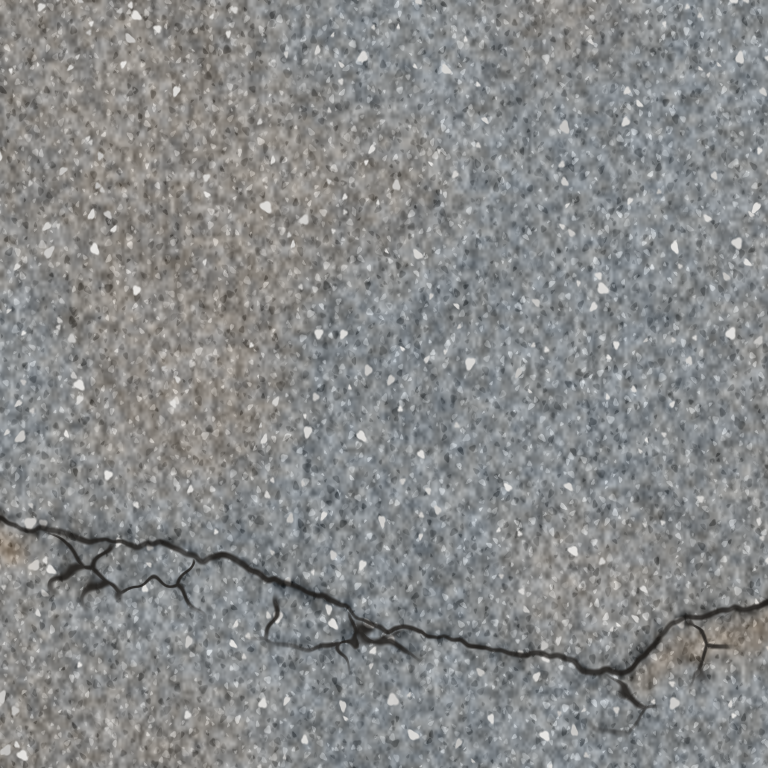
Write a WebGL 2 fragment shader that draws this texture.

```glsl
#version 300 es
precision highp float;
// Weathered grey asphalt with mineral flakes, pale chips and a ragged crack.

uniform vec2 u_resolution;
out vec4 fragColor;

const float BASE_TONE = 0.538;
const vec2 GRAIN_SCALE = vec2(125.0, 92.0);
const float GRAIN_CONTRAST = 0.23;
const float FINE_CONTRAST = 0.13;
const float FLAKE_DENSITY = 74.0;
const float FLAKE_CHANCE = 0.72;
const float CHIP_DENSITY = 54.0;
const float CHIP_CHANCE = 0.10;
const float EDGE_SOFTNESS = 0.11;
const float CRACK_WIDTH = 0.0055;
const float BRANCH_DENSITY = 11.0;
const float BRANCH_REACH = 0.10;
const vec3 COOL_TINT = vec3(-0.016, 0.002, 0.014);
const vec3 WARM_TINT = vec3(0.016, 0.001, -0.018);
const vec3 RUST_TINT = vec3(0.07, 0.005, -0.06);
const vec3 CHIP_COLOR = vec3(0.90, 0.895, 0.885);
const vec3 CRACK_COLOR = vec3(0.13, 0.12, 0.11);

float hash(vec2 p) {
    return fract(sin(dot(p, vec2(12.9898, 78.233))) * 43758.5453);
}

vec2 hash2(vec2 p) {
    return vec2(hash(p), hash(p + 37.7));
}

float noise(vec2 p) {
    vec2 cell = floor(p), f = fract(p);
    f = f * f * (3.0 - 2.0 * f);
    float low = mix(hash(cell), hash(cell + vec2(1.0, 0.0)), f.x);
    float high = mix(hash(cell + vec2(0.0, 1.0)), hash(cell + 1.0), f.x);
    return mix(low, high, f.y);
}

// Scattered angular flakes: x is coverage, y is a random value per flake.
vec2 flakes(vec2 p, float density, float chance, float seed) {
    p *= density;
    vec2 cell = floor(p), best = vec2(0.0);
    for (int j = -1; j <= 1; j++) {
        for (int i = -1; i <= 1; i++) {
            vec2 id = cell + vec2(i, j);
            vec2 key = id + seed;
            if (hash(key) > chance) continue;
            vec2 d = p - id - hash2(key + 5.3);
            float angle = (hash(key + 11.1) - 0.5) * 1.8;
            float c = cos(angle), s = sin(angle);
            d = mat2(c, s, -s, c) * d;
            d.x *= mix(1.1, 1.9, hash(key + 17.9));
            float lobes = sin(3.0 * atan(d.y, d.x) + 6.28 * hash(key + 23.0));
            float size = hash(key + 29.5);
            float radius = mix(0.17, 0.46, size * size) * (1.0 + 0.16 * lobes);
            float cover = 1.0 - smoothstep(radius - EDGE_SOFTNESS, radius + EDGE_SOFTNESS, length(d));
            if (cover > best.x) best = vec2(cover, hash(key + 41.3));
        }
    }
    return best;
}

// Approximate distance to the nearest border between cells.
float cellBorder(vec2 p) {
    vec2 cell = floor(p);
    float first = 9.0, second = 9.0;
    for (int j = -1; j <= 1; j++) {
        for (int i = -1; i <= 1; i++) {
            vec2 id = cell + vec2(i, j);
            float d = length(p - id - hash2(id + 71.0));
            second = min(second, max(first, d));
            first = min(first, d);
        }
    }
    return 0.5 * (second - first);
}

float crackHeight(float x) {
    float trend = mix(0.27, 0.10, smoothstep(0.0, 0.75, x)) + 0.05 * smoothstep(0.8, 0.9, x);
    return trend + 0.065 * noise(vec2(x * 10.0, 3.5))
        + 0.020 * noise(vec2(x * 34.0, 8.5)) + 0.008 * noise(vec2(x * 95.0, 13.5));
}

void main() {
    vec2 p = gl_FragCoord.xy / u_resolution.y;

    // Mottled binder
    float tone = BASE_TONE + GRAIN_CONTRAST * (noise(p * GRAIN_SCALE) - 0.5)
        + FINE_CONTRAST * (noise(p * GRAIN_SCALE * 2.1 + 40.0) - 0.5)
        + 0.05 * (noise(p * 14.0) - 0.5);

    // Dark and light mineral flakes
    vec2 dark = flakes(p, FLAKE_DENSITY, FLAKE_CHANCE, 101.0);
    vec2 light = flakes(p, FLAKE_DENSITY * 1.1, FLAKE_CHANCE, 211.0);
    tone -= dark.x * mix(0.03, 0.15, dark.y);
    tone += light.x * mix(0.03, 0.19, light.y);

    // Broad cool and warm stains
    float warmth = noise(p * 4.0 + 6.0) + 0.5 * (0.5 - p.x);
    vec3 color = tone + mix(COOL_TINT, WARM_TINT, smoothstep(0.2, 0.85, warmth));
    color += (noise(p * 70.0 + 90.0) - 0.5) * vec3(0.02, 0.0, -0.025);

    // Pale chips
    vec2 chip = flakes(p, CHIP_DENSITY, CHIP_CHANCE, 331.0);
    color = mix(color, CHIP_COLOR * mix(0.86, 1.03, chip.y), chip.x * 0.95);

    // Main crack, measured across its slope
    float depth = crackHeight(p.x) - p.y;
    float slope = (crackHeight(p.x + 0.002) - crackHeight(p.x - 0.002)) / 0.004;
    float crackDistance = abs(depth) / sqrt(1.0 + slope * slope);
    float opening = CRACK_WIDTH * (0.15 + 0.85 * noise(vec2(p.x * 28.0, 21.5)));
    float crack = 1.0 - smoothstep(opening * 0.4, opening + 0.0022, crackDistance);
    crack *= mix(0.6, 1.0, noise(p * 45.0));

    // Broken side branches below it
    vec2 warp = vec2(noise(p * 45.0 + 7.0), noise(p * 45.0 + 19.0)) * 0.022;
    float border = cellBorder((p + warp) * BRANCH_DENSITY) / BRANCH_DENSITY;
    float band = smoothstep(0.0, 0.01, depth) * (1.0 - smoothstep(BRANCH_REACH * 0.55, BRANCH_REACH, depth));
    float broken = band * smoothstep(0.38, 0.62, noise(p * 12.0 + 31.0));
    float branch = (1.0 - smoothstep(0.0008, 0.0042, border)) * broken;

    // Rust and gritty shadow beside the openings
    float rust = exp(-pow((depth - 0.035) / 0.03, 2.0)) * smoothstep(0.45, 0.8, noise(p * 7.0 + 53.0));
    color += RUST_TINT * rust;
    float shadow = exp(-crackDistance / 0.010) + 0.6 * broken * exp(-border / 0.007);
    color -= 0.30 * shadow * smoothstep(0.3, 0.8, noise(p * 75.0 + 63.0));
    color = mix(color, CRACK_COLOR, max(crack, branch * 0.85));

    fragColor = vec4(clamp(color, 0.0, 1.0), 1.0);
}
```
